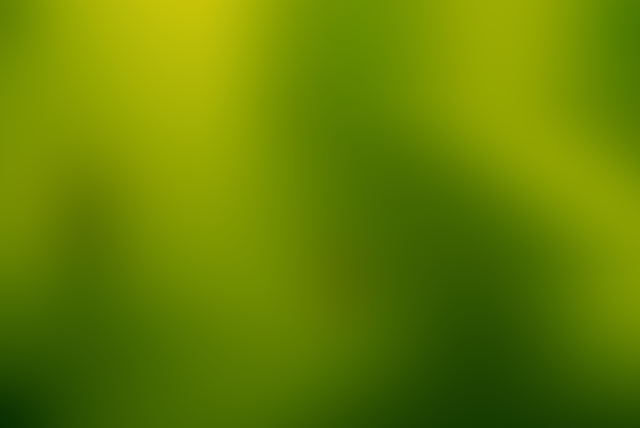
Write a WebGL 1 fragment shader that draws this background.

```glsl
precision mediump float;

uniform vec2 u_resolution;

#define FLOOR_LIGHT 0.08
#define SKY_GAIN 0.30
#define LEFT_BEAM_GAIN 0.20
#define RIGHT_BEAM_GAIN 0.38
#define LEFT_BEAM_X 0.30
#define RIGHT_BEAM_X 0.78

// Bell curve: 1 at the centre, fading with distance in units of width
float bell(float d) {
  return exp(-d * d);
}

// Soft elliptical spot
float spot(vec2 p, vec2 centre, vec2 radius) {
  vec2 d = (p - centre) / radius;
  return exp(-dot(d, d));
}

// Tall yellow beam that bends right near the foot, with a crisper right side
float leftBeam(vec2 p) {
  float d = p.x - LEFT_BEAM_X - 0.12 * bell((p.y - 0.2) / 0.2);
  float rightWidth = mix(0.22, 0.145, smoothstep(0.4, 0.8, p.y));
  float width = mix(0.27, rightWidth, smoothstep(-0.04, 0.04, d));
  return (LEFT_BEAM_GAIN + 0.2 * p.y) * bell(d / width);
}

// Green beam that sweeps to the right edge and fades at the floor
float rightBeam(vec2 p) {
  float bend = 0.25 * (1.0 - smoothstep(0.35, 0.8, p.y));
  float width = mix(0.19, 0.15, p.y);
  float gain = RIGHT_BEAM_GAIN * smoothstep(-0.1, 0.35, p.y) - 0.14 * p.y;
  return gain * bell((p.x - RIGHT_BEAM_X - bend) / width);
}

// Local glow and shade around the beams
float accents(vec2 p) {
  float light = 0.15 * spot(p, vec2(0.0, 0.48), vec2(0.11, 0.28));
  light -= 0.08 * spot(p, vec2(0.14, 0.48), vec2(0.08, 0.17));
  light -= 0.04 * spot(p, vec2(0.75, 0.20), vec2(0.13, 0.15));
  // Corners
  light -= 0.11 * spot(p, vec2(0.0, 1.0), vec2(0.08, 0.14));
  light -= 0.09 * spot(p, vec2(0.0, 0.0), vec2(0.10, 0.13));
  light -= 0.10 * spot(p, vec2(1.0, 0.97), vec2(0.09, 0.18));
  return light;
}

// Positive is leafy green, negative is olive
float leafTint(vec2 p) {
  float tint = 0.03 * spot(p, vec2(0.56, 0.95), vec2(0.10, 0.30));
  tint += 0.04 * spot(p, vec2(1.0, 0.95), vec2(0.09, 0.20));
  tint -= 0.03 * spot(p, vec2(0.53, 0.34), vec2(0.07, 0.12));
  tint -= 0.03 * spot(p, vec2(0.12, 0.52), vec2(0.12, 0.16));
  return tint;
}

// Light level to colour: deep green, olive, then yellow
vec3 foliage(float light, float tint) {
  float green = 0.14 + 1.1 * light - 0.38 * light * light + tint;
  float blue = 0.004 + 0.025 * smoothstep(0.55, 0.8, light);
  return vec3(light, green, blue);
}

void main() {
  vec2 p = gl_FragCoord.xy / u_resolution;
  float light = FLOOR_LIGHT + SKY_GAIN * p.y;
  light += leftBeam(p) + rightBeam(p) + accents(p);
  gl_FragColor = vec4(clamp(foliage(light, leafTint(p)), 0.0, 1.0), 1.0);
}
```
